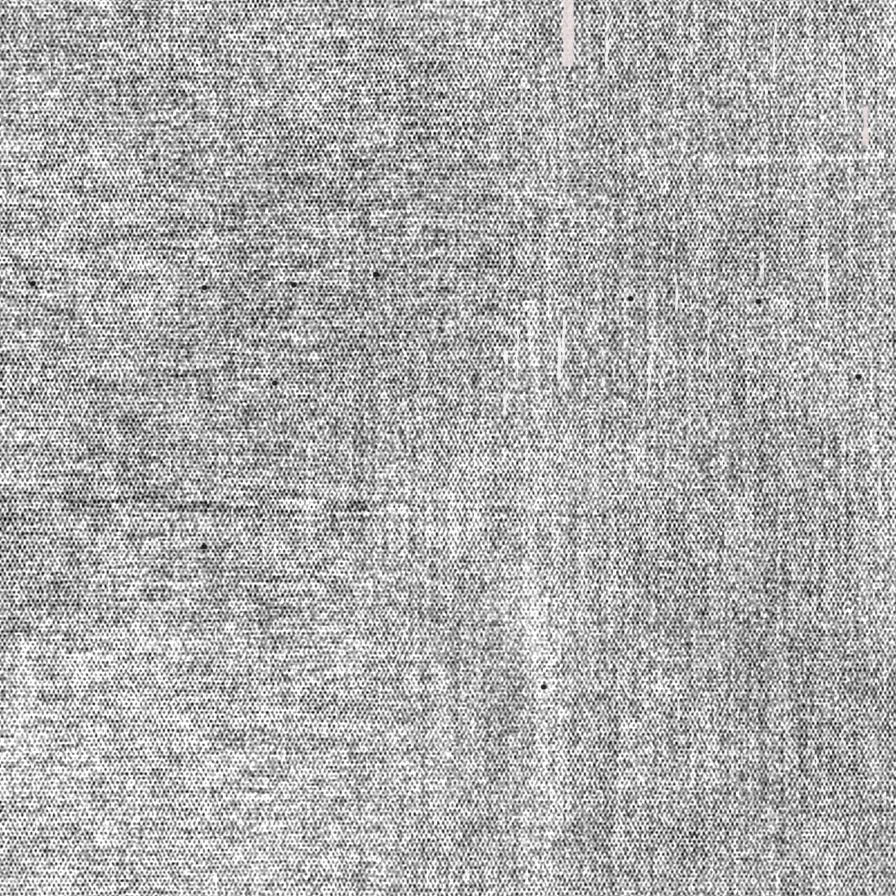
This texture is drawn by a Shadertoy shader. Its source:

```glsl
float hash(vec2 p) {
    vec3 q = fract(vec3(p.xyx) * 0.1031);
    q += dot(q, q.yzx + 33.33);
    return fract((q.x + q.y) * q.z);
}

// Value noise in -0.5 .. 0.5
float noise(vec2 p) {
    vec2 i = floor(p), f = fract(p);
    f = f * f * (3.0 - 2.0 * f);
    float low = mix(hash(i), hash(i + vec2(1, 0)), f.x);
    float high = mix(hash(i + vec2(0, 1)), hash(i + vec2(1, 1)), f.x);
    return mix(low, high, f.y) - 0.5;
}

// Plain weave with uneven threads and faint broken streaks
float cloth(vec2 uv) {
    vec2 bend = vec2(noise(uv * vec2(30, 7)), noise(uv * vec2(6, 30) + 50.0));
    vec2 thread = uv * vec2(384, 204) + bend * vec2(1.2, 0.9);
    float weave = sin(3.14159 * thread.x) * sin(3.14159 * thread.y);
    float ridge = cos(6.28318 * thread.y);
    float side = smoothstep(0.3, 0.75, uv.x + 0.4 * noise(uv * 4.0));
    float weaveStrength = 0.33 + 0.15 * noise(uv * 14.0 + 9.0);
    float grain = noise(uv * vec2(400, 410) + 17.0);
    float weft = noise(thread * vec2(0.09, 1.2) + 230.0);
    float warp = noise(thread * vec2(0.95, 0.06) + 410.0);
    return weave * weaveStrength + 0.58 * grain + ridge * mix(0.11, 0.06, side)
         + weft * mix(0.26, 0.12, side) + warp * mix(0.12, 0.22, side);
}

// Broad light and dark areas, worn bands and creases
float wear(vec2 uv) {
    float tone = 0.05 * noise(uv * 4.0 + 3.0) + 0.07 * noise(uv * 15.0 + 80.0);
    tone += 0.08 * smoothstep(0.55, 0.0, uv.y) * smoothstep(0.75, 0.0, uv.x);
    tone -= 0.05 * smoothstep(0.4, 0.0, length(uv - vec2(0.38, 0.72)));
    tone -= 0.04 * smoothstep(0.3, 0.0, length((uv - vec2(0.92, 0.25)) * vec2(2, 1)));
    float ragged = 0.4 + noise(uv * vec2(230, 20));
    float band = exp(-pow((uv.x - 0.605) / 0.022, 2.0));
    tone += 0.22 * band * ragged * smoothstep(0.9, 0.6, uv.y);
    float foldY = 0.455 - 0.06 * uv.x + 0.015 * noise(vec2(uv.x * 9.0, 4.0));
    float fold = exp(-pow((uv.y - foldY) / 0.022, 2.0)) * smoothstep(0.8, 0.4, uv.x);
    tone += 0.4 * fold * noise(uv * vec2(18, 220));
    float arcY = 0.825 - 0.15 * (uv.x - 0.63) * (0.95 - uv.x);
    float arc = smoothstep(0.01, 0.0, abs(uv.y - arcY)) * smoothstep(0.6, 0.68, uv.x);
    return tone + 0.18 * arc * (0.5 + noise(uv * vec2(45, 120)));
}

// One randomly placed oval per grid cell, kept with the given chance
float spots(vec2 p, float chance, vec2 radius, float seed) {
    vec2 id = floor(p);
    vec2 jitter = vec2(hash(id + seed), hash(id + seed + 31.0));
    vec2 d = (fract(p) - mix(vec2(0.25), vec2(0.75), jitter)) / radius;
    float kept = step(hash(id + seed + 67.0), chance);
    return kept * smoothstep(1.2, 0.6, length(d));
}

// Thin vertical scratches, mostly towards the right
float scratches(vec2 uv) {
    float mask = 0.0;
    for (float i = 0.0; i < 16.0; i++) {
        float x = 0.56 + 0.43 * hash(vec2(i, 5));
        float y = 0.45 + 0.55 * hash(vec2(i, 23));
        float halfLength = 0.01 + 0.035 * hash(vec2(i, 41));
        float width = 0.0009 + 0.0013 * hash(vec2(i, 59));
        vec2 d = uv - vec2(x, y);
        d.x += 0.08 * d.y * (hash(vec2(i, 71)) - 0.5) + 0.002 * noise(uv * 90.0);
        float line = smoothstep(width * 1.4, width * 0.6, abs(d.x));
        mask = max(mask, line * smoothstep(halfLength, halfLength * 0.8, abs(d.y)));
    }
    return mask * smoothstep(-0.35, 0.0, noise(uv * vec2(200, 110)));
}

// Two bare, faintly pink scrapes
float scrapes(vec2 uv) {
    float edge = 0.003 * noise(uv * 120.0);
    vec2 a = abs(uv - vec2(0.634, 0.97)) - vec2(0.006, 0.043);
    vec2 b = abs(uv - vec2(0.966, 0.86)) - vec2(0.003, 0.022);
    float d = min(max(a.x, a.y), max(b.x, b.y)) + edge;
    return smoothstep(0.001, -0.001, d);
}

vec3 fabric(vec2 uv) {
    float tone = 0.68 + cloth(uv) + wear(uv);
    tone += 0.35 * spots(uv * 65.0, 0.14, vec2(0.13, 0.16), 7.0);
    tone += 0.25 * spots(uv * vec2(60, 22), 0.08, vec2(0.07, 0.24), 120.0);
    tone = mix(tone, 0.98, 0.9 * scratches(uv));
    vec3 color = vec3(clamp(tone, 0.03, 1.0));
    color = mix(color, vec3(0.93, 0.88, 0.88), 0.85 * scrapes(uv));
    float knots = spots(uv * 11.0, 0.12, vec2(0.04, 0.035), 300.0);
    return mix(color, vec3(0.06), 0.9 * knots);
}

void mainImage(out vec4 fragColor, in vec2 fragCoord) {
    // Average a 3 by 3 grid inside each pixel
    vec3 sum = vec3(0);
    for (int i = 0; i < 9; i++) {
        vec2 offset = (vec2(i % 3, i / 3) - 1.0) / 3.0;
        sum += fabric((fragCoord + offset) / iResolution.y);
    }
    fragColor = vec4(sum / 9.0, 1.0);
}
```
